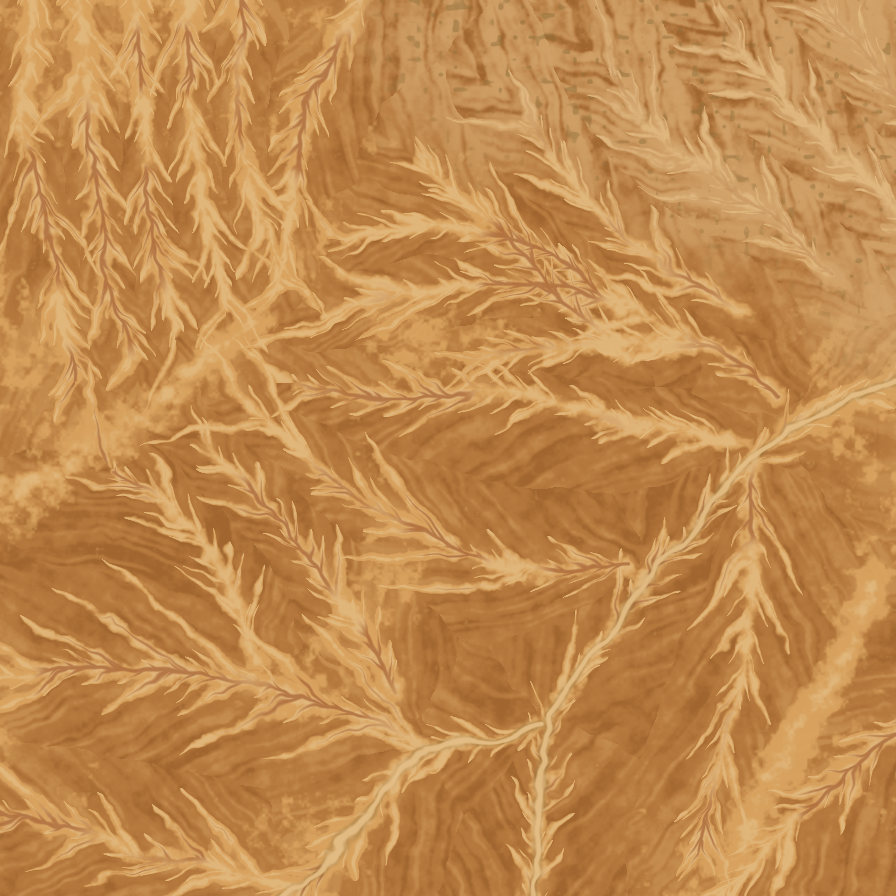
Reproduce this texture procedurally as a three.js fragment shader.

```glsl
varying vec2 vUv;

const vec3 SHADE = vec3(0.63, 0.40, 0.185);
const vec3 SOIL = vec3(0.705, 0.465, 0.235);
const vec3 OCHRE = vec3(0.77, 0.55, 0.31);
const vec3 SAND = vec3(0.86, 0.65, 0.38);
const vec3 DUST = vec3(0.82, 0.64, 0.42);
const vec3 PALE = vec3(0.89, 0.74, 0.52);
const vec3 RUST = vec3(0.62, 0.34, 0.17);
const vec3 OLIVE = vec3(0.56, 0.43, 0.22);
const float TRUNK_WIDTH = 0.011;
const float TWIG_WIDTH = 0.007;
const float TWIG_SLOPE = 1.7;
const float TWIG_SPACING = 0.085;
const float FRINGE_SPACING = 0.03;
const float FRINGE_REACH = 0.03;
const float RIVER_WIDTH = 0.0035;

// Warped position, distance in band widths, distances to thin lines
vec2 pos;
float edge = 1.7, thread = 1.0, river = 1.0, nearest = 9.0;
vec2 grain = vec2(0.0);

float hash(vec2 p) {
  vec3 q = fract(p.xyx * 0.1031);
  q += dot(q, q.yzx + 33.33);
  return fract((q.x + q.y) * q.z);
}

float noise(vec2 p) {
  vec2 i = floor(p), f = fract(p);
  f *= f * (3.0 - 2.0 * f);
  return mix(mix(hash(i), hash(i + vec2(1, 0)), f.x),
             mix(hash(i + vec2(0, 1)), hash(i + vec2(1, 1)), f.x), f.y);
}

float fbm(vec2 p) {
  return 0.53 * noise(p) + 0.29 * noise(p * 2.1 + 17.0) + 0.18 * noise(p * 4.3 + 41.0);
}

vec2 sway(vec2 p) { return vec2(noise(p), noise(p + 71.0)) - 0.5; }

float fall(float near, float far, float x) { return 1.0 - smoothstep(near, far, x); }

// Slanted side branches repeated along a channel
void twigs(vec2 q, float len, float spacing, float reach, float seed) {
  float away = abs(q.y), side = step(0.0, q.y);
  float u = (q.x + away * TWIG_SLOPE) / spacing + 0.5 * side;
  float id = floor(u), h = hash(vec2(id + 50.0, seed + 19.0 * side));
  float root = (id + 0.5 - 0.5 * side) * spacing;
  float taper = 1.0 - away / (reach * mix(0.3, 1.0, h));
  if (taper <= 0.0 || root < 0.0 || root > len) return;
  float gap = spacing * inversesqrt(1.0 + TWIG_SLOPE * TWIG_SLOPE);
  float d = abs(fract(u) - 0.5 + 0.4 * (h - 0.5)) * gap;
  edge = min(edge, d / (min(TWIG_WIDTH, 0.24 * gap) * sqrt(taper)));
  thread = min(thread, d + 0.004 * (1.0 - taper));
}

// A bowed channel running downstream from ends.xy to ends.zw
float channel(vec4 ends, float bow, float reach) {
  vec2 axis = ends.zw - ends.xy, p = pos - ends.xy;
  float len = length(axis);
  axis /= len;
  vec2 q = vec2(dot(p, axis), dot(p, vec2(-axis.y, axis.x)));
  float t = clamp(q.x / len, 0.0, 1.0);
  q.y -= 4.0 * bow * t * (1.0 - t);
  float d = length(vec2(q.x - t * len, q.y));
  edge = min(edge, d / (TRUNK_WIDTH * mix(0.6, 1.0, t)));
  thread = min(thread, d);
  if (d < nearest) {
    nearest = d;
    grain = vec2(q.x + abs(q.y) * TWIG_SLOPE, q.y);
  }
  float seed = floor(ends.x * 211.0 + ends.y * 97.0) + 60.0;
  twigs(q, len, TWIG_SPACING, reach, seed);
  twigs(q, len, FRINGE_SPACING, FRINGE_REACH, seed + 7.0);
  return d;
}

void reachOfRiver(vec4 ends) { river = min(river, channel(ends, 0.0, 0.05)); }

// A broad sandy streak without a channel
void streak(vec2 a, vec2 b, float width) {
  float t = clamp(dot(pos - a, b - a) / dot(b - a, b - a), 0.0, 1.0);
  edge = min(edge, 0.35 + 0.65 * distance(pos, mix(a, b, t)) / (width * mix(0.6, 1.0, t)));
}

void drainage() {
  reachOfRiver(vec4(1.03, 0.57, 0.87, 0.52));
  reachOfRiver(vec4(0.87, 0.52, 0.62, 0.21));
  reachOfRiver(vec4(0.62, 0.21, 0.59, -0.03));
  reachOfRiver(vec4(0.32, -0.02, 0.48, 0.16));
  reachOfRiver(vec4(0.48, 0.16, 0.61, 0.20));
  channel(vec4(0.36, 0.65, 0.86, 0.555), 0.075, 0.07);
  channel(vec4(0.38, 0.73, 0.70, 0.645), 0.05, 0.04);
  channel(vec4(0.53, 0.59, 0.78, 0.61), 0.01, 0.04);
  channel(vec4(0.34, 0.56, 0.82, 0.495), 0.025, 0.05);
  channel(vec4(0.28, 0.54, 0.71, 0.36), -0.045, 0.09);
  channel(vec4(0.22, 0.50, 0.45, 0.21), 0.02, 0.05);
  channel(vec4(0.12, 0.47, 0.30, 0.25), 0.03, 0.06);
  channel(vec4(-0.03, 0.24, 0.48, 0.16), 0.04, 0.12);
  channel(vec4(0.0, 0.10, 0.33, 0.0), 0.0, 0.08);
  channel(vec4(0.78, 0.05, 0.84, 0.47), -0.02, 0.09);
  channel(vec4(0.81, -0.01, 1.03, 0.21), 0.0, 0.08);
  channel(vec4(0.30, 0.69, 0.42, 1.03), 0.01, 0.03);
  // Fans of the two upper slopes
  for (float k = 0.0; k < 5.0; k++) {
    channel(vec4(0.08 + 0.055 * k, 0.58 + 0.025 * k, 0.04 + 0.06 * k, 1.03), 0.015, 0.06);
    vec2 head = vec2(0.48 + 0.11 * k, 0.82 + 0.045 * k);
    channel(vec4(head, head + vec2(0.23, -0.22)), -0.015, 0.06);
  }
  streak(vec2(0.28, 0.63), vec2(-0.03, 0.41), 0.026);
  streak(vec2(0.98, 0.36), vec2(0.83, 0.03), 0.018);
}

void main() {
  pos = vUv + 0.03 * sway(vUv * 7.0) + 0.012 * sway(vUv * 27.0) + 0.005 * sway(vUv * 80.0);
  drainage();
  // Soil with fibres along the slopes
  float broad = fbm(vUv * 5.0 + 3.0), fine = fbm(vUv * 75.0);
  float tone = 0.35 * noise(grain * vec2(95.0, 22.0)) + 0.35 * fine + 0.3 * broad;
  vec3 color = mix(SHADE, SOIL, smoothstep(0.28, 0.5, tone));
  color = mix(color, OCHRE, smoothstep(0.48, 0.75, tone));
  // Dusty upper right
  float rise = pos.y - 0.86 + 0.46 * (pos.x - 0.45) + 0.25 * (broad - 0.5);
  float dusty = smoothstep(-0.04, 0.12, rise) * smoothstep(0.36, 0.48, pos.x);
  color = mix(color, DUST, 0.85 * dusty * smoothstep(0.25, 0.65, tone));
  color = mix(color, OLIVE, 0.5 * dusty * smoothstep(0.76, 0.92, noise(vUv * 120.0)));
  // Ragged sand and bright cores
  float patches = smoothstep(0.52, 0.75, broad)
    + fall(0.02, 0.13, length((pos - vec2(0.5, 0.62)) * vec2(0.8, 1.7)));
  float ragged = edge + 1.7 * (fine - 0.5);
  color = mix(color, mix(SAND, DUST, dusty), 0.9 * fall(0.55, 1.25, ragged - 0.75 * patches));
  color = mix(color, PALE, 0.75 * fall(0.0, 0.75, ragged));
  // Rusty threads and the rimmed river
  float rusty = smoothstep(0.4, 0.65, noise(vUv * 14.0 + 9.0)) * (1.0 - 0.6 * dusty);
  color = mix(color, RUST, 0.65 * rusty * fall(0.0008, 0.0035, thread));
  color = mix(color, OLIVE, 0.55 * fine * fall(RIVER_WIDTH, 2.2 * RIVER_WIDTH, river));
  color = mix(color, PALE, 0.95 * fall(0.4 * RIVER_WIDTH, 1.2 * RIVER_WIDTH, river));
  gl_FragColor = vec4(color, 1.0);
}
```
